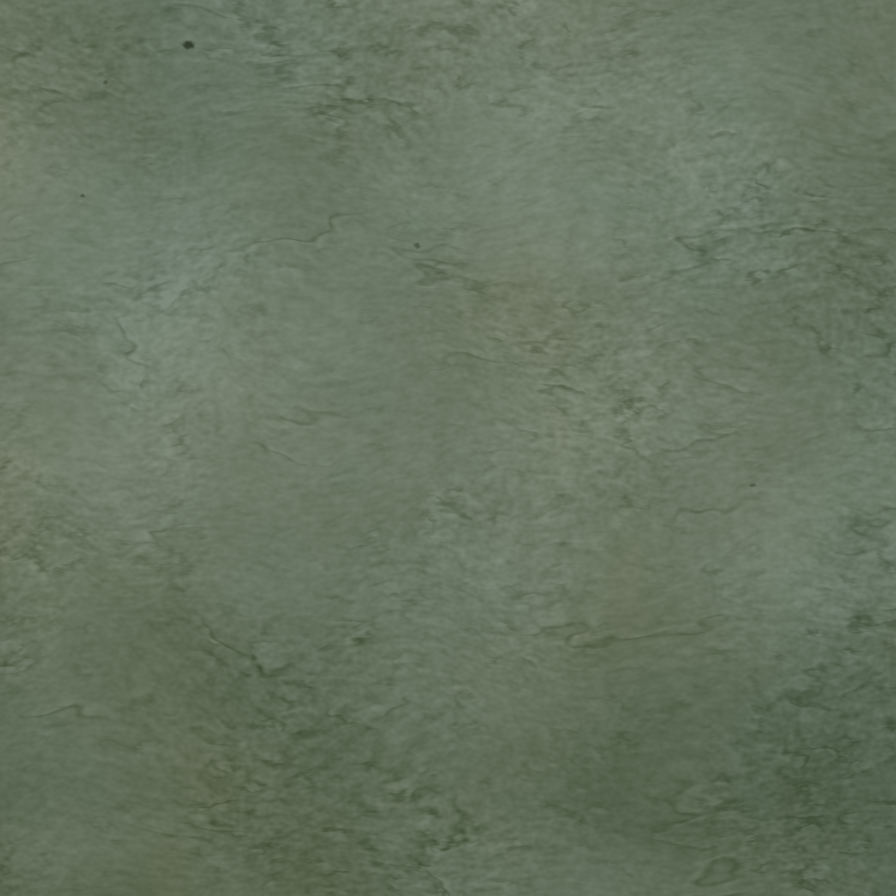
This texture is drawn by a WebGL 2 fragment shader. Its source:

```glsl
#version 300 es
precision highp float;
// Weathered grey-green plaster: soft clouds, fine fibres, faint creases and dark pits.

uniform vec2 u_resolution;
out vec4 fragColor;

vec2 hash2(vec2 cell) {
  vec3 h = fract(cell.xyx * vec3(0.1031, 0.1030, 0.0973));
  h += dot(h, h.yzx + 33.33);
  return fract((h.xx + h.yz) * h.zy);
}

float cornerSlope(vec2 cell, vec2 offset) {
  float angle = 6.2832 * hash2(cell + 71.0).x;
  return dot(vec2(cos(angle), sin(angle)), offset);
}

// Gradient noise, roughly -0.7 to 0.7
float gradientNoise(vec2 p) {
  vec2 cell = floor(p), f = fract(p);
  vec2 blend = f * f * f * (f * (f * 6.0 - 15.0) + 10.0);
  vec2 e = vec2(1.0, 0.0);
  float low = mix(cornerSlope(cell, f), cornerSlope(cell + e, f - e), blend.x);
  float high = mix(cornerSlope(cell + e.yx, f - e.yx), cornerSlope(cell + 1.0, f - 1.0), blend.x);
  return mix(low, high, blend.y);
}

float fbm(vec2 p) {
  float sum = 0.0, amplitude = 1.0;
  for (int i = 0; i < 4; i++) {
    sum += amplitude * gradientNoise(p);
    p = mat2(0.8, 0.6, -0.6, 0.8) * p * 2.03 + 17.3;
    amplitude *= 0.5;
  }
  return sum;
}

// Thin creases along the zero lines of a noise field, dark with a lit lower lip
float creases(vec2 p, float width) {
  float n = gradientNoise(p) + 0.3 * gradientNoise(p * 2.7 + 5.0) + 0.16 * gradientNoise(p * 7.0);
  float groove = exp(-pow(n / width, 2.0));
  float lip = exp(-pow((n + 2.2 * width) / (1.4 * width), 2.0));
  return 0.45 * lip - groove;
}

// Scattered small pits, one possible per cell
float pits(vec2 uv, float cells, float chance, float radius) {
  vec2 p = uv * cells, cell = floor(p);
  vec2 pick = hash2(cell + 9.0);
  vec2 d = (p - cell - mix(vec2(0.2), vec2(0.8), hash2(cell + 40.0))) / cells;
  d = vec2(d.x * 0.75, d.y + 0.3 * d.x * (pick.y - 0.5));
  float r = radius * mix(0.6, 1.2, pick.y);
  float ragged = length(d) + 0.0016 * gradientNoise(uv * 230.0);
  return step(pick.x, chance) * (1.0 - smoothstep(0.4 * r, 1.3 * r, ragged));
}

void main() {
  vec2 uv = gl_FragCoord.xy / u_resolution.y;
  vec2 warp = vec2(gradientNoise(uv * 5.0 + 3.0), gradientNoise(uv * 5.0 + 31.0));
  vec2 p = uv + 0.04 * warp;

  // Broad light fading towards the bottom, with cloudy stains
  float tone = 0.18 + 0.6 * smoothstep(-0.1, 0.6, uv.y);
  tone += 0.56 * fbm(p * vec2(2.6, 3.2) + 12.0);
  tone += 0.14 * fbm(p * vec2(9.0, 13.0) + 4.0);

  // Fine fibres, mostly level, stronger in worn patches
  float wear = smoothstep(-0.35, 0.35, fbm(uv * 3.5 + 50.0));
  float fibres = gradientNoise(p * vec2(45.0, 100.0))
               + 0.9 * gradientNoise(p * vec2(85.0, 155.0) + 8.0)
               + 0.7 * gradientNoise(uv * vec2(150.0, 200.0));
  tone += fibres * mix(0.24, 0.42, wear);

  // Broken creases, from long and sparse to short and crowded
  float longBreaks = smoothstep(0.05, 0.4, gradientNoise(uv * vec2(7.0, 9.0) + 23.0));
  float shortBreaks = smoothstep(0.0, 0.35, gradientNoise(uv * vec2(15.0, 22.0) + 60.0));
  float tinyBreaks = smoothstep(0.0, 0.35, gradientNoise(uv * vec2(28.0, 45.0) + 140.0));
  tone += 0.42 * longBreaks * creases(p * vec2(4.0, 10.0) + 2.0, 0.03);
  tone += 0.55 * shortBreaks * wear * creases(p * vec2(10.0, 26.0) + 80.0, 0.07);
  tone += 0.5 * tinyBreaks * mix(0.4, 1.0, wear) * creases(p * vec2(19.0, 48.0) + 33.0, 0.12);

  // Grey-green ramp, drifting between olive and teal
  vec3 color = mix(vec3(0.335, 0.387, 0.302), vec3(0.45, 0.50, 0.43), clamp(tone, -0.6, 1.4));
  float drift = fbm(uv * 2.3 + 90.0) + 0.4 * (uv.x - 0.5);
  color += drift * vec3(-0.016, 0.002, 0.015);

  // A few dark pits and fainter specks
  color = mix(color, vec3(0.17, 0.21, 0.15), 0.85 * pits(uv, 7.0, 0.07, 0.005));
  color = mix(color, vec3(0.24, 0.28, 0.21), 0.6 * pits(uv + 0.37, 16.0, 0.025, 0.003));

  fragColor = vec4(color, 1.0);
}
```
